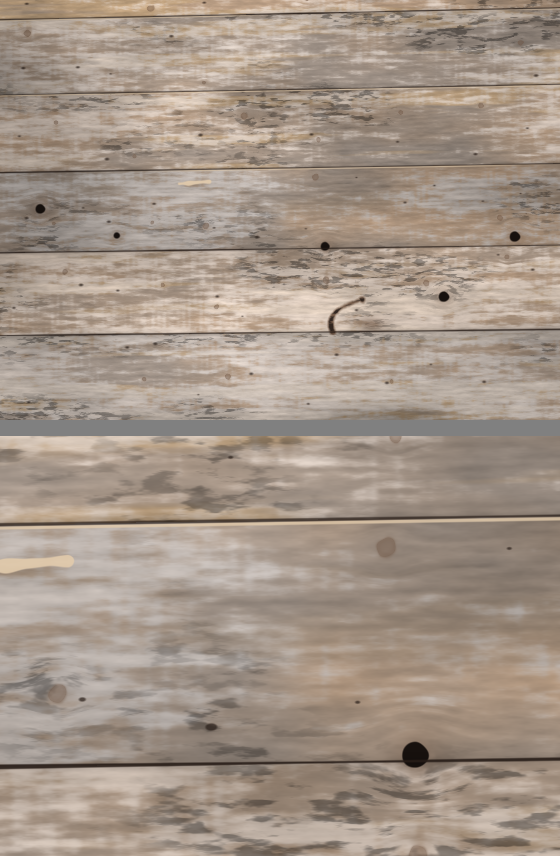
Top: the whole. Bottom: its middle third, enlarged.
Write a Shadertoy shader that draws this texture.

```glsl
const vec3 GREY_WOOD = vec3(0.60, 0.55, 0.51);
const vec3 TAN_WOOD = vec3(0.70, 0.595, 0.50);
const vec3 OCHRE = vec3(0.76, 0.635, 0.48);
const vec3 PAINT = vec3(0.80, 0.75, 0.71);
const vec3 COOL_PAINT = vec3(0.68, 0.665, 0.66);
const vec3 KNOT = vec3(0.42, 0.32, 0.25);
const vec3 GAP = vec3(0.15, 0.11, 0.09);
const vec3 CREAM = vec3(0.87, 0.78, 0.66);
const float BOARD_HEIGHT = 0.19;
const float GAP_WIDTH = 0.0013;

// Character of each board, bottom to top
const float WARMTH[6] = float[6](0.4, 0.8, 0.15, 0.75, 0.35, 1.0);
const float COVER[6] = float[6](0.02, 0.04, -0.01, 0.015, 0.01, -0.06);
const float COOLNESS[6] = float[6](0.65, 0.05, 0.85, 0.2, 0.35, 0.1);

// Open knot holes: centre and radius
const vec3 HOLES[5] = vec3[5](vec3(0.096, 0.502, 0.012), vec3(0.278, 0.439, 0.008),
  vec3(0.774, 0.413, 0.011), vec3(1.226, 0.436, 0.013), vec3(1.057, 0.293, 0.013));

float hash(vec2 p) {
  vec3 q = fract(p.xyx * 0.1031);
  q += dot(q, q.yzx + 33.33);
  return fract((q.x + q.y) * q.z);
}

float noise(vec2 p) {
  vec2 i = floor(p), f = fract(p);
  f = f * f * (3.0 - 2.0 * f);
  return mix(mix(hash(i), hash(i + vec2(1, 0)), f.x),
    mix(hash(i + vec2(0, 1)), hash(i + vec2(1, 1)), f.x), f.y);
}

float fbm(vec2 p) {
  float sum = 0.0, amp = 0.533;
  for (int i = 0; i < 4; i++) {
    sum += amp * noise(p);
    p = p * 2.03 + 7.1;
    amp *= 0.5;
  }
  return sum;
}

float fill(float d) {
  float aa = 1.0 / iResolution.y;
  return smoothstep(aa, -aa, d);
}

float segment(vec2 p, vec2 a, vec2 b) {
  vec2 d = b - a;
  return length(p - a - d * clamp(dot(p - a, d) / dot(d, d), 0.0, 1.0));
}

// Offset to the nearest scattered mark (xy) and its radius (z)
vec3 scatter(float x, float across, float board, float cell, vec2 radii) {
  vec3 best = vec3(1.0, 1.0, 0.001);
  for (int i = -1; i <= 1; i++) {
    vec2 id = vec2(floor(x / cell) + float(i) + 50.0, board * 13.0 + cell * 90.0);
    vec2 c = vec2((id.x - 49.8 + 0.6 * hash(id)) * cell, 0.1 + 0.8 * hash(id + 31.7));
    vec2 d = vec2(x - c.x, (across - c.y) * BOARD_HEIGHT);
    if (hash(id + 71.3) < 0.7 && length(d) < length(best.xy))
      best = vec3(d, mix(radii.x, radii.y, hash(id + 11.9)));
  }
  return best;
}

// Hooked crack, thicker at its lower end
float crackDistance(vec2 p) {
  vec2 a = vec2(0.793, 0.209), c = vec2(0.768, 0.262), e = vec2(0.862, 0.286), last = a;
  float best = length(p - e) - 0.007;
  for (int i = 1; i <= 8; i++) {
    float t = float(i) / 8.0;
    vec2 next = mix(mix(a, c, t), mix(c, e, t), t);
    best = min(best, segment(p, last, next) - mix(0.007, 0.003, t));
    last = next;
  }
  return best + 0.003 * noise(p * 120.0);
}

void mainImage(out vec4 fragColor, in vec2 fragCoord) {
  vec2 p = fragCoord / iResolution.y;
  float s = fragCoord.x / iResolution.x;

  // Slightly tilted boards that narrow towards the top
  float y = p.y - s * (0.011 + 0.018 * p.y);
  float n = (0.2 - sqrt(0.04 - 0.012 * (y - 0.201))) / 0.006;
  float board = clamp(floor(n) + 1.0, 0.0, 5.0);
  int b = int(board);
  vec2 shift = board * vec2(17.3, 5.7);

  // Grain bends around knots and holes
  vec3 knot = scatter(p.x, fract(n), board, 0.22, vec2(0.004, 0.009));
  vec3 speck = scatter(p.x, fract(n), board, 0.11, vec2(0.001, 0.003));
  float v = y - 0.7 * knot.y * exp(-dot(knot.xy, knot.xy) / (knot.z * knot.z * 9.0));
  float hole = 1.0, rim = 0.0;
  for (int i = 0; i < 5; i++) {
    vec2 d = p - HOLES[i].xy;
    float r = HOLES[i].z, near = dot(d, d) / (r * r);
    v -= 0.8 * d.y * exp(-near / 9.0);
    hole = min(hole, length(d) - r * (0.85 + 0.15 * noise(d * 90.0)));
    rim += exp(-near / 3.0);
  }
  float blotch = fbm(p * vec2(3.0, 8.0) + shift);
  float streak = fbm(vec2(p.x * 2.0, v * 32.0) + shift);
  float fibre = fbm(vec2(p.x * 16.0, v * 110.0) + shift);
  float flake = fbm(p * vec2(45.0, 130.0) + shift);
  float saw = noise(p * vec2(150.0, 22.0) + shift);
  float rings = sin(v * 560.0 + 40.0 * fbm(vec2(p.x * 1.4, v * 6.0) + shift));

  // Bare wood, then worn paint
  float brown = b == 2 ? 0.5 * smoothstep(0.47, 0.54, s) : 0.0;
  vec3 col = mix(GREY_WOOD, TAN_WOOD, clamp(WARMTH[b] + brown + 2.5 * (blotch - 0.5), 0.0, 1.0));
  col = mix(col, OCHRE, smoothstep(0.5, 0.66, streak) * (b == 2 ? 0.1 : 0.7));
  float wear = 0.24 * (streak + fibre) + 0.3 * blotch + 0.16 * flake + 0.06 * saw;
  float paint = smoothstep(0.43, 0.58, wear + COVER[b] - 0.06 * brown) * 0.8;
  col = mix(col, mix(PAINT, COOL_PAINT, COOLNESS[b]), paint);
  col *= 0.79 + 0.26 * fibre + 0.16 * flake + 0.018 * rings - 0.14 * brown;
  col *= 0.775 + 0.45 * fbm(p * vec2(2.2, 5.0) + 70.0);

  // Dark weathering along the fibres
  float damp = smoothstep(0.52, 0.7, fbm(p * vec2(2.6, 9.0) + shift + 40.0));
  float mould = smoothstep(0.5, 0.72, fbm(vec2(p.x * 40.0, v * 150.0)));
  col *= 1.0 - damp * (0.07 + 0.32 * mould);

  // Closed knots, specks and stains
  float k = length(knot.xy) / knot.z + 0.4 * (noise(p * 150.0) - 0.5);
  col = mix(col, KNOT, 0.4 * smoothstep(1.2, 0.6, k) + 0.3 * exp(-6.0 * abs(k - 0.9)));
  col = mix(col, GAP, 0.7 * fill(length(speck.xy * vec2(0.6, 1.0)) - speck.z));
  vec2 stain = (p - vec2(0.885, 0.228)) / vec2(0.03, 0.014);
  col = mix(col, KNOT, 0.5 * exp(-dot(stain, stain)) + 0.3 * min(rim, 1.0));

  // Crack, holes and a torn sliver
  float crack = crackDistance(p);
  col = mix(col, KNOT, 0.6 * smoothstep(0.006, 0.0, crack));
  col = mix(col, mix(GAP, KNOT, smoothstep(0.4, 0.7, flake)), 0.9 * fill(crack));
  col = mix(col, GAP * 0.6, fill(hole));
  float sliver = segment(p, vec2(0.427, 0.562), vec2(0.498, 0.568));
  col = mix(col, CREAM, 0.9 * fill(sliver - 0.007 * noise(p * 60.0)));

  // Gaps, with a pale lower lip on the upper boards
  float seam = round(n), d = (n - seam) * BOARD_HEIGHT, visible = step(-0.5, seam);
  float width = GAP_WIDTH * (0.4 + noise(vec2(p.x * 7.0, seam * 9.0)));
  float lip = step(1.5, seam) * smoothstep(0.15, 0.45, noise(vec2(p.x * 3.0, seam * 5.0)));
  col *= 1.0 - 0.15 * visible * exp(-abs(d) * 200.0);
  col = mix(col, CREAM, 0.8 * lip * fill(abs(d + 0.0026) - GAP_WIDTH));
  col = mix(col, GAP, (0.9 - 0.2 * lip) * visible * fill(abs(d) - width));

  // Uneven light
  vec2 shade = (p - vec2(0.93, -0.01)) / vec2(0.2, 0.05);
  col *= (0.87 + 0.15 * smoothstep(0.0, 0.35, s)) * (1.0 - 0.35 * exp(-dot(shade, shade)));
  fragColor = vec4(clamp(col, 0.0, 1.0), 1.0);
}
```
